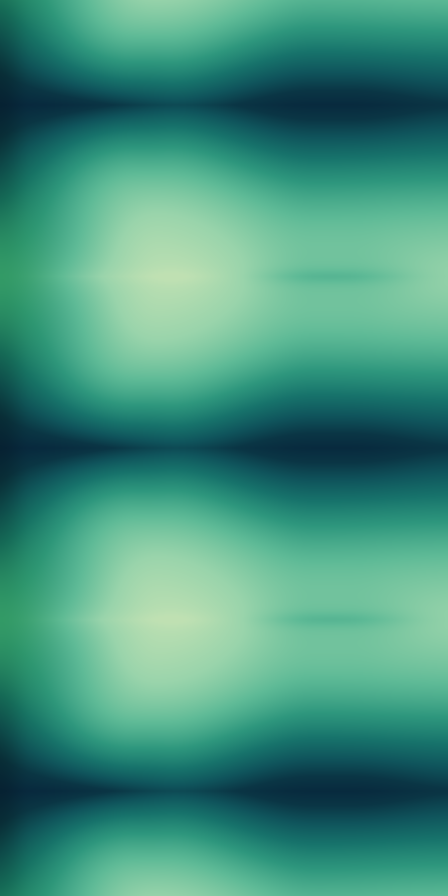
Write a Shadertoy shader that draws this background.

```glsl
// Soft mirrored bands of teal light: bright glows alternate with navy seams.
// Each column has a cubic vertical tone profile, blended smoothly across,
// and the resulting tone is coloured through a navy-to-pale-green ramp.

const float BANDS = 2.612;       // repeats over the canvas height
const float CLOUD_AMOUNT = 0.16; // strength of the soft mottling

float hash(vec2 p) {
    p = fract(p * vec2(0.3183, 0.3679) + 0.1);
    p += dot(p, p.yx + 19.19);
    return fract(p.x * p.y * 95.43);
}

float noise(vec2 p) {
    vec2 cell = floor(p);
    vec2 f = fract(p);
    f = f * f * (3.0 - 2.0 * f);
    float low = mix(hash(cell), hash(cell + vec2(1, 0)), f.x);
    float high = mix(hash(cell + vec2(0, 1)), hash(cell + vec2(1, 1)), f.x);
    return mix(low, high, f.y);
}

float bump(float x, float center, float width) {
    float t = (x - center) / width;
    return exp(-t * t);
}

// Distance from the bright axis (0) to the dark seam (1), mirrored
float bandDistance(float y, float count) {
    float phase = (y - 0.5) * count;
    return 1.0 - 2.0 * abs(fract(phase + 0.5) - 0.5);
}

// Cubic through four tones spaced evenly from axis to seam
float cubicProfile(vec4 tones, float d) {
    float u = 3.0 * d;
    vec4 weights = vec4(
        (u - 1.0) * (u - 2.0) * (u - 3.0) / -6.0,
        u * (u - 2.0) * (u - 3.0) / 2.0,
        u * (u - 1.0) * (u - 3.0) / -2.0,
        u * (u - 1.0) * (u - 2.0) / 6.0);
    return dot(tones, weights);
}

// Axis-to-seam tones of a column, blended from left to right
vec4 columnTones(float x) {
    const vec4 edge = vec4(4.1, 3.4, 1.1, 0.0);
    const vec4 glow = vec4(6.9, 6.1, 4.6, 1.7);
    const vec4 calm = vec4(5.15, 5.0, 3.2, 0.1);
    const vec4 rise = vec4(5.8, 5.2, 3.4, 0.9);
    const vec4 glowStart = vec4(0.0, -0.03, -0.12, 0.05);
    const vec4 glowEnd = vec4(0.36, 0.36, 0.30, 0.42);
    vec4 tones = mix(edge, glow, smoothstep(glowStart, glowEnd, vec4(x)));
    tones = mix(tones, calm, smoothstep(0.37, 0.70, x));
    return mix(tones, rise, smoothstep(0.78, 1.02, x));
}

// Colour ramp, one step per unit of tone
vec3 rampColor(float tone) {
    vec3 ramp[8] = vec3[8](
        vec3(0.03, 0.16, 0.24), vec3(0.04, 0.21, 0.27),
        vec3(0.06, 0.33, 0.36), vec3(0.09, 0.45, 0.42),
        vec3(0.18, 0.59, 0.49), vec3(0.37, 0.73, 0.59),
        vec3(0.60, 0.83, 0.67), vec3(0.75, 0.88, 0.70));
    vec3 color = ramp[0];
    for (int i = 1; i < 8; i++) {
        color = mix(color, ramp[i], clamp(tone - float(i - 1), 0.0, 1.0));
    }
    return color;
}

void mainImage(out vec4 fragColor, in vec2 fragCoord) {
    vec2 uv = fragCoord / iResolution.xy;
    float d = bandDistance(uv.y, BANDS);
    float tone = cubicProfile(columnTones(uv.x), d);

    // Gentle mottling, fading out at the seams
    float cloud = noise(vec2(uv.x * 7.0, d * 4.0) + 3.0) - 0.5;
    tone += CLOUD_AMOUNT * cloud * (1.0 - d);

    // Thin creases on the bright axis: one lit, one shaded
    float crease = bump(d, 0.0, 0.045);
    tone += crease * (0.15 * bump(uv.x, 0.39, 0.10) - 0.30 * bump(uv.x, 0.74, 0.14));

    // Greener light and deeper shadow along the left side
    vec3 color = rampColor(tone);
    float leftSide = 1.0 - smoothstep(0.0, 0.18, uv.x);
    color.b -= 0.10 * leftSide * (1.0 - d);
    color *= 1.0 - 0.18 * d * (1.0 - smoothstep(0.0, 0.07, uv.x));

    fragColor = vec4(color, 1.0);
}
```
